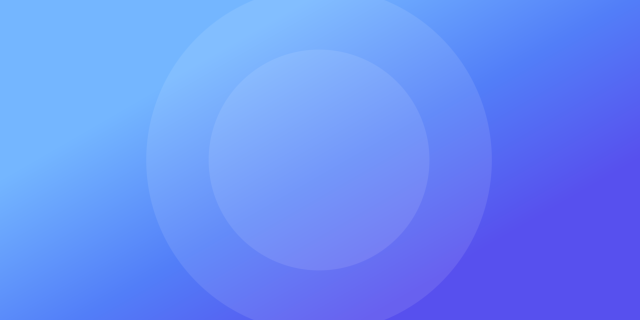
This background is drawn by a Shadertoy shader. Its source:

```glsl
// Diagonal blue-to-indigo gradient with two translucent concentric discs.

// Coverage of a disc with a soft one-pixel edge.
float disc(vec2 p, float radius) {
    float halfPixel = 0.75 / iResolution.y;
    return 1.0 - smoothstep(-halfPixel, halfPixel, length(p) - radius);
}

void mainImage(out vec4 fragColor, in vec2 fragCoord) {
    // Centred coordinates, one unit per canvas height
    vec2 p = (fragCoord - 0.5 * iResolution.xy) / iResolution.y;

    // Three-stop gradient falling toward the lower right
    vec3 skyBlue = vec3(0.455, 0.715, 1.0);
    vec3 azure = vec3(0.322, 0.495, 0.973);
    vec3 indigo = vec3(0.342, 0.312, 0.932);
    float slope = dot(p, vec2(0.5, -0.866));
    vec3 color = mix(skyBlue, azure, smoothstep(0.0, 1.0, 0.0) + clamp((slope + 0.45) / 0.5, 0.0, 1.0));
    color = mix(color, indigo, clamp((slope - 0.05) / 0.45, 0.0, 1.0));

    // White veils: wide disc, then the inner one on top
    vec2 q = p + vec2(0.003, 0.0);
    color = mix(color, vec3(1.0), 0.1 * disc(q, 0.54));
    color = mix(color, vec3(1.0), 0.1 * disc(q, 0.345));

    fragColor = vec4(color, 1.0);
}
```
